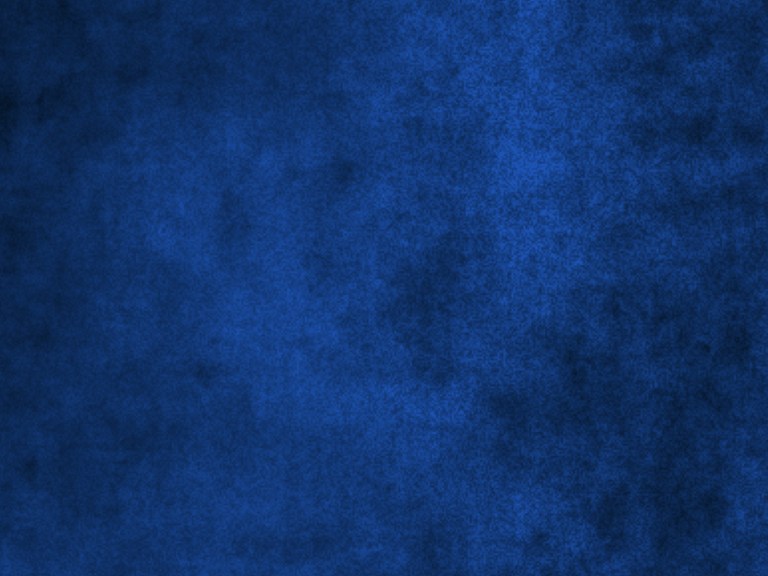
A Shadertoy shader for this texture:

```glsl
// Worn blue velvet: broad soft light and dark patches, blotchy mottling,
// faint woven streaks and a fine fibrous grain. All layers add up to one
// tone value, which is then mapped onto a ramp from navy to royal blue.

#define BASE_TONE 0.48
#define PATCH_AMOUNT 0.24
#define CLOUD_AMOUNT 0.24
#define MOTTLE_AMOUNT 0.19
#define FLECK_AMOUNT 0.22
#define STREAK_AMOUNT 0.05
#define GRAIN_AMOUNT 0.27
#define EDGE_AMOUNT 0.38
#define GRAIN_SCALE 290.0
#define NAVY vec3(0.040, 0.140, 0.290)
#define ROYAL vec3(0.090, 0.270, 0.580)

float hash(vec2 cell) {
    vec3 q = fract(vec3(cell.xyx) * 0.1031);
    q += dot(q, q.yzx + 33.33);
    return fract((q.x + q.y) * q.z);
}

// Signed value noise, -1 to 1
float noise(vec2 p) {
    vec2 cell = floor(p);
    vec2 f = fract(p);
    f = f * f * (3.0 - 2.0 * f);
    float low = mix(hash(cell), hash(cell + vec2(1, 0)), f.x);
    float high = mix(hash(cell + vec2(0, 1)), hash(cell + vec2(1, 1)), f.x);
    return 2.0 * mix(low, high, f.y) - 1.0;
}

// Rotated octaves hide the noise lattice
float fbm(vec2 p, float gain) {
    mat2 turn = mat2(0.8, 0.6, -0.6, 0.8);
    float sum = 0.0;
    float amplitude = 1.0;
    for (int i = 0; i < 5; i++) {
        sum += amplitude * noise(p);
        p = turn * p * 2.03 + 17.3;
        amplitude *= gain;
    }
    return sum;
}

// Broad rubbed areas: centre, radius and signed strength
float rubbedPatches(vec2 p) {
    vec4 patches[6] = vec4[6](
        vec4(0.52, 0.45, 0.30, 0.9), vec4(0.87, 0.82, 0.22, 0.9),
        vec4(0.76, 0.49, 0.12, -1.0), vec4(0.34, 0.93, 0.20, -0.8),
        vec4(0.95, 0.48, 0.15, 0.7), vec4(1.12, 0.28, 0.24, -0.6));
    float sum = 0.0;
    for (int i = 0; i < 6; i++) {
        vec2 d = (p - patches[i].xy) / patches[i].z;
        sum += patches[i].w * exp(-dot(d, d));
    }
    return sum;
}

void mainImage(out vec4 fragColor, in vec2 fragCoord) {
    vec2 uv = fragCoord / iResolution.xy;
    vec2 p = fragCoord / iResolution.y;

    // Broad light, bent so that the patches have uneven outlines
    vec2 bend = 0.05 * vec2(fbm(p * 5.0 + 3.0, 0.5), fbm(p * 5.0 + 41.0, 0.5));
    float edgeLight = smoothstep(-0.05, 0.35, uv.x)
                    - 0.5 * smoothstep(0.7, 1.0, uv.x) - 0.78;
    float tone = BASE_TONE + EDGE_AMOUNT * edgeLight;
    tone += PATCH_AMOUNT * (rubbedPatches(p + bend) - 0.15);
    tone += CLOUD_AMOUNT * fbm(p * vec2(4.2, 3.2) + 8.0, 0.5);

    // Mottling and dark flecks, crisper towards the right
    float crispness = mix(0.75, 1.2, smoothstep(0.3, 0.75, uv.x));
    tone += MOTTLE_AMOUNT * crispness * fbm(p * 17.0 + 60.0, 0.68);
    float fleck = smoothstep(0.45, 1.3, fbm(p * vec2(15.0, 13.0) + 90.0, 0.65));
    tone -= FLECK_AMOUNT * crispness * (fleck - 0.12);

    // Woven streaks in both directions
    tone += STREAK_AMOUNT * (noise(p * vec2(85.0, 5.0)) + noise(p * vec2(5.0, 85.0)));

    // Fibre grain, stronger where the pile catches light
    float grain = noise(p * GRAIN_SCALE) + 0.5 * noise(p * GRAIN_SCALE * 0.46 + 31.0);
    tone += GRAIN_AMOUNT * crispness * grain * (0.55 + 0.7 * clamp(tone, 0.0, 1.0));

    vec3 color = mix(NAVY, ROYAL, clamp(tone, -0.45, 1.4));
    fragColor = vec4(color, 1.0);
}
```
